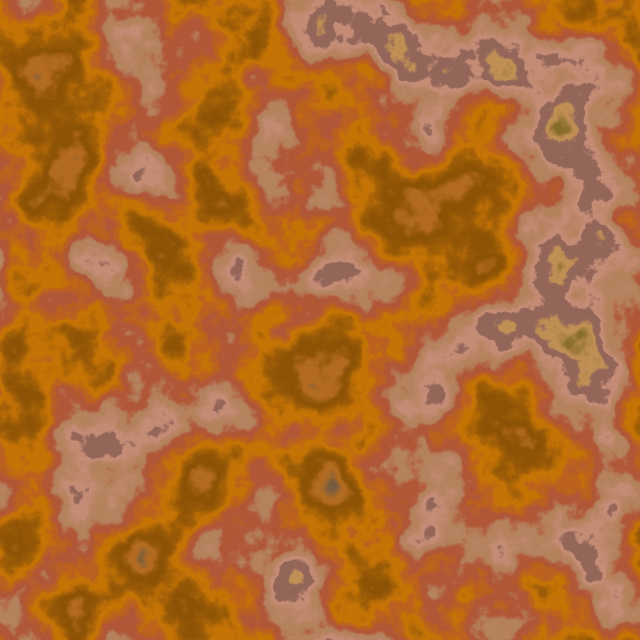
A WebGL 1 fragment shader for this texture:

```glsl
precision highp float;
// Mottled mineral crust: layered gradient noise coloured by contour bands.

uniform vec2 u_resolution;

const float CELLS = 5.0;      // coarsest noise cells across the canvas
const int OCTAVES = 7;
const float CONTRAST = 4.0;   // brings the noise to unit deviation

// Unit vector with a pseudo-random direction for a lattice corner.
vec2 gradientAt(vec2 corner, float seed) {
  vec3 h = fract(vec3(corner.xyx + seed * 7.31) * vec3(0.1031, 0.1030, 0.0973));
  h += dot(h, h.yzx + 33.33);
  float angle = 6.28319 * fract((h.x + h.y) * h.z);
  return vec2(cos(angle), sin(angle));
}

// Contribution of one corner, wrapped so the pattern tiles.
float cornerValue(vec2 cell, vec2 local, vec2 corner, float period, float seed) {
  return dot(gradientAt(mod(cell + corner, period), seed), local - corner);
}

float gradientNoise(vec2 p, float period, float seed) {
  vec2 cell = floor(p);
  vec2 local = p - cell;
  vec2 fade = local * local * local * (local * (local * 6.0 - 15.0) + 10.0);
  float bottom = mix(cornerValue(cell, local, vec2(0.0, 0.0), period, seed),
                     cornerValue(cell, local, vec2(1.0, 0.0), period, seed), fade.x);
  float top = mix(cornerValue(cell, local, vec2(0.0, 1.0), period, seed),
                  cornerValue(cell, local, vec2(1.0, 1.0), period, seed), fade.x);
  return mix(bottom, top, fade.y);
}

// Sum of octaves, each twice as fine and half as strong.
float fractalNoise(vec2 uv, float cells, float seed) {
  vec2 p = uv * cells;
  float period = cells;
  float amplitude = 1.0;
  float total = 0.0;
  for (int i = 0; i < OCTAVES; i++) {
    total += amplitude * gradientNoise(p, period, seed + float(i));
    p = p * 2.0 + vec2(0.37, 0.61);
    period *= 2.0;
    amplitude *= 0.5;
  }
  return total;
}

// Blend into the next colour band between two heights.
vec3 band(vec3 below, vec3 above, float start, float end, float height) {
  return mix(below, above, smoothstep(start, end, height));
}

vec3 crustColor(float height) {
  vec3 slate  = vec3(0.47, 0.36, 0.25);
  vec3 copper = vec3(0.70, 0.42, 0.13);
  vec3 umber  = vec3(0.55, 0.32, 0.02);
  vec3 brown  = vec3(0.61, 0.36, 0.03);
  vec3 orange = vec3(0.77, 0.45, 0.02);
  vec3 rust   = vec3(0.73, 0.38, 0.12);
  vec3 brick  = vec3(0.69, 0.34, 0.22);
  vec3 tan_   = vec3(0.71, 0.51, 0.37);
  vec3 rose   = vec3(0.77, 0.55, 0.46);
  vec3 mauve  = vec3(0.58, 0.40, 0.35);
  vec3 sand   = vec3(0.75, 0.56, 0.33);
  vec3 olive  = vec3(0.53, 0.42, 0.16);

  // Deep hollows
  vec3 color = band(slate, copper, -2.9, -2.3, height);
  color = band(color, umber, -2.15, -1.55, height);
  color = band(color, brown, -1.5, -0.95, height);
  // Glowing rims and red ground
  color = band(color, orange, -1.1, -0.6, height);
  color = band(color, rust, -0.48, -0.2, height);
  color = band(color, brick, -0.15, 0.12, height);
  // Pale plateaus and their peaks
  color = band(color, tan_, 0.28, 0.68, height);
  color = band(color, rose, 0.8, 1.3, height);
  color = band(color, mauve, 1.35, 1.52, height);
  color = band(color, sand, 1.95, 2.2, height);
  return band(color, olive, 2.3, 2.9, height);
}

void main() {
  vec2 uv = gl_FragCoord.xy / u_resolution;
  float height = CONTRAST * fractalNoise(uv, CELLS, 3.0);
  gl_FragColor = vec4(crustColor(height), 1.0);
}
```
